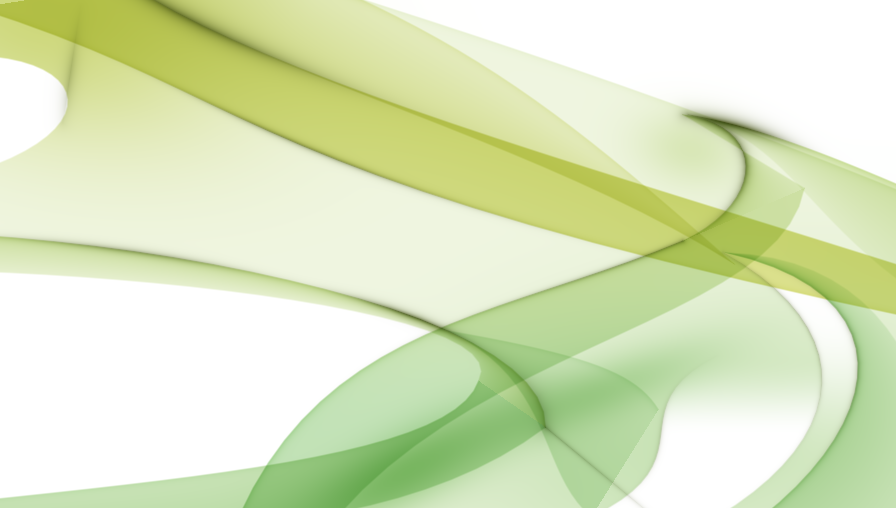
Write a Shadertoy shader that draws this background.

```glsl
// Translucent yellow and green veils sweeping over white.
// Each veil is the area between two cubic curves and filters the light below
// it; fine dark creases and soft glows add the folds.

#define Curve mat4x2  // four control points, in percent of the width

const vec3 YELLOW = vec3(.72, .76, .10);
const vec3 LIME = vec3(.58, .74, .18);
const vec3 GREEN = vec3(.33, .68, .20);
const vec3 SHADOW = vec3(.22, .27, .02);
const vec3 WHITE = vec3(1);
const float SOFT = .13;  // half width of a smoothed edge
const int STEPS = 20;

Curve line(vec2 a, vec2 b) {
    return Curve(a, mix(a, b, .33), mix(a, b, .67), b);
}

vec2 pointOn(Curve k, float t) {
    float s = 1. - t;
    return k * vec4(s * s * s, 3. * s * s * t, 3. * s * t * t, t * t * t);
}

// -1 when a ray to the right of p crosses the segment, otherwise 1
float crossing(vec2 p, vec2 a, vec2 b) {
    if ((a.y > p.y) == (b.y > p.y)) return 1.;
    return p.x < a.x + (b.x - a.x) * (p.y - a.y) / (b.y - a.y) ? -1. : 1.;
}

// Distance to the curve, nearest parameter, crossing parity
vec3 trace(vec2 p, Curve k) {
    vec3 best = vec3(1e4, 0, 1);
    vec2 a = k[0];
    for (int i = 1; i <= STEPS; i++) {
        vec2 b = pointOn(k, float(i) / float(STEPS)), ab = b - a;
        float h = clamp(dot(p - a, ab) / dot(ab, ab), 0., 1.);
        float d = length(p - a - ab * h);
        if (d < best.x) best.xy = vec2(d, (float(i) - 1. + h) / float(STEPS));
        best.z *= crossing(p, a, b);
        a = b;
    }
    return best;
}

// Density between two curves: x at the first, y at the second, z on the rim
float sheet(vec2 p, Curve first, Curve second, vec3 density) {
    vec3 a = trace(p, first), b = trace(p, second);
    float parity = a.z * b.z * crossing(p, first[0], second[0])
                 * crossing(p, first[3], second[3]);
    float cover = smoothstep(-SOFT, SOFT, -parity * min(a.x, b.x));
    float across = a.x / (a.x + b.x + 1e-4);
    return cover * (mix(density.x, density.y, across) + density.z * exp(-a.x / .35));
}

// Thin line, strongest at parameter peak and fading over spread
float crease(vec2 p, Curve k, float width, float peak, float spread) {
    vec3 n = trace(p, k);
    float along = (n.y - peak) / spread;
    return exp(-n.x / width - along * along);
}

float glow(vec2 p, vec2 center, vec2 radii, float angle) {
    float c = cos(angle), s = sin(angle);
    vec2 q = mat2(c, -s, s, c) * (p - center) / radii;
    return exp(-dot(q, q));
}

void tint(inout vec3 color, vec3 dye, float density) {
    color *= mix(WHITE, dye, clamp(density, 0., 1.));
}

void veil(inout vec3 color, vec2 p, vec3 dye, Curve a, Curve b, vec3 density) {
    tint(color, dye, sheet(p, a, b, density));
}

void mainImage(out vec4 fragColor, in vec2 fragCoord) {
    vec2 p = 100. * fragCoord / iResolution.x;
    vec3 color = WHITE;

    // Pale base veil with broad washes
    Curve top = Curve(-5.2, 71.1, 30, 59.9, 65.1, 50, 102.9, 34.4);
    veil(color, p, LIME, top, line(vec2(-5), vec2(103, -5)), vec3(.15, .13, .08));
    tint(color, YELLOW, .5 * glow(p, vec2(4, 55), vec2(23, 13), -.3));
    tint(color, GREEN, .25 * glow(p, vec2(77, 7), vec2(30, 15), .2));

    // Openings that show the white behind
    Curve bay = Curve(-2.6, 50.5, 10.2, 50, 11.7, 42.2, -2.6, 37.6);
    Curve caveTop = Curve(-2.6, 26.4, 22.1, 25.5, 57.3, 21.3, 53.4, 14.2);
    Curve caveLow = Curve(-2.6, .8, 26, 3.8, 50.8, 6.4, 53.4, 14.2);
    Curve pool = Curve(80, 17, 68.5, 11, 79.5, 5.5, 66, -1);
    Curve innerLoop = Curve(80.7, 28.5, 96, 20, 95, 8, 80, -1);
    Curve outerLoop = Curve(81, 28.5, 101, 24, 99, 10, 85, -1);
    vec3 solid = vec3(1, 1, 0);
    float open = sheet(p, bay, line(bay[0], bay[3]), solid)
        + sheet(p, caveTop, caveLow, solid)
        + sheet(p, pool, innerLoop, solid) * (1. - smoothstep(8., 17., p.y))
        + sheet(p, outerLoop, innerLoop, solid) * smoothstep(4., 23., p.y);
    color = mix(color, WHITE, clamp(open, 0., 1.));

    // Golden band and the veil above it
    Curve goldTop = Curve(14.3, 58.5, 30, 48, 65.1, 38.3, 104.2, 25.9);
    Curve goldLow = Curve(-2.6, 55.8, 30, 45.4, 26, 37, 104.2, 20.7);
    Curve arch = Curve(36.5, 58.5, 54.7, 50.6, 65.1, 42.2, 82, 27.2);
    Curve archLow = Curve(14.3, 58.5, 30, 48, 60, 41, 82, 27.2);
    veil(color, p, YELLOW, goldLow, goldTop, vec3(.48, .56, .12));
    veil(color, p, YELLOW, arch, archLow, vec3(.16, .36, .14));

    // Turning ribbon and its long green tail
    Curve turn = Curve(76.2, 43.9, 85.3, 42.8, 85.9, 34.4, 76.2, 29.8);
    Curve crest = Curve(76.8, 43.9, 85.9, 42.2, 93.8, 38.9, 104.2, 34.4);
    Curve crestLow = Curve(76.8, 43.9, 88.5, 40.9, 89.8, 31.8, 104.2, 22.7);
    Curve tail = Curve(76.2, 29.8, 56, 21.3, 36.5, 20.7, 26.7, -.8);
    Curve tailLow = Curve(89.8, 35.7, 87.2, 21.3, 54.7, 18.7, 37.8, -.8);
    veil(color, p, LIME, turn, line(turn[0], tailLow[0]), vec3(.42, .22, .2));
    veil(color, p, LIME, crest, crestLow, vec3(.34, .12, .2));
    vec3 tailDye = mix(GREEN, LIME, smoothstep(8., 32., p.y));
    veil(color, p, tailDye, tail, tailLow, vec3(.36, .32, .2));
    tint(color, LIME, .22 * glow(p, vec2(77, 40), vec2(6, 4), -.2));

    // Lower stream, floor and right-hand sheets
    Curve stream = Curve(-2.6, 30.5, 26, 28.5, 61.2, 20.7, 60.9, 9);
    Curve floorLow = Curve(-2.6, -3, 20, -3, 45, -3, 60.9, 9);
    Curve fan = Curve(50, 19.8, 66, 17, 71, 15, 73.5, 11);
    Curve fanLow = Curve(50, 19.8, 62, 14, 60, 4, 66, -1);
    Curve farRight = Curve(81, 28.5, 100, 28, 105, 12, 105, -1);
    veil(color, p, LIME, stream, caveTop, vec3(.34, .1, .22));
    veil(color, p, GREEN, caveLow, floorLow, vec3(.24, .34, .1));
    veil(color, p, GREEN, fan, fanLow, vec3(.1, .24, .14));
    veil(color, p, GREEN, outerLoop, farRight, vec3(.28, .14, .25));
    tint(color, GREEN, .5 * glow(p, vec2(45, 4), vec2(13, 4), .5));
    tint(color, GREEN, .3 * glow(p, vec2(67, 13), vec2(13, 3), .35));

    // Folds and fine lines
    float ink = .6 * crease(p, goldTop, .7, .12, .22)
        + .45 * crease(p, goldLow, .25, .5, .2)
        + .85 * crease(p, crest, .55, .2, .2)
        + .55 * crease(p, turn, .4, .45, .4)
        + .4 * crease(p, tail, .2, 0., .4)
        + .4 * crease(p, stream, .3, .2, .15)
        + .7 * crease(p, stream, .3, .59, .1)
        + .25 * crease(p, stream, .7, 1., .25)
        + .25 * crease(p, line(vec2(9, 56), vec2(7, 43)), .6, .6, .4)
        + .25 * crease(p, innerLoop, .18, .3, .4)
        + .3 * crease(p, outerLoop, .25, .5, .3)
        + .25 * crease(p, line(stream[3], vec2(73, -1)), .2, .2, .8)
        + .2 * crease(p, pool, .2, .5, .3);
    tint(color, SHADOW, ink);
    fragColor = vec4(color, 1);
}
```
